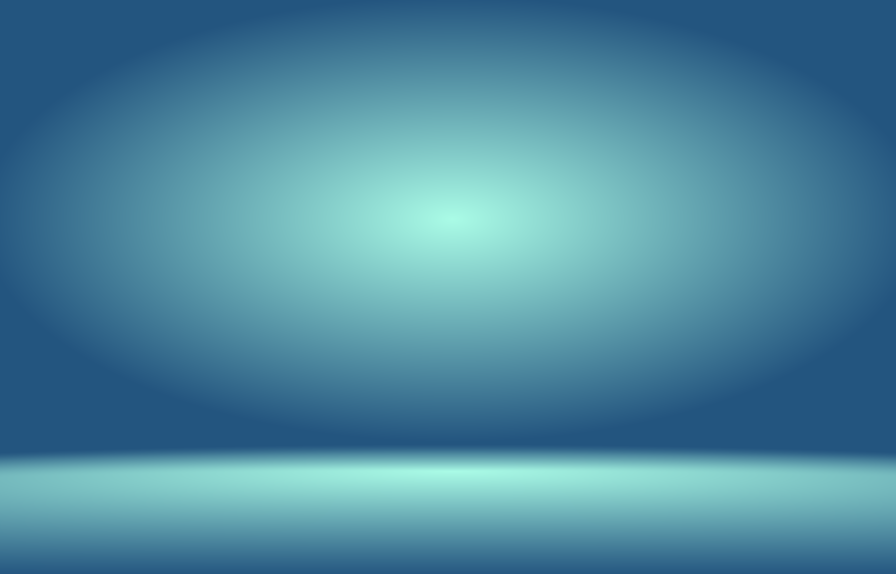
Write a Shadertoy shader that draws this background.

```glsl
#define DEEP_BLUE vec3(0.138, 0.332, 0.498)
#define MINT vec3(0.665, 0.985, 0.902)
#define WALL_CENTER vec2(0.505, 0.618)
#define WALL_RADIUS vec2(0.525, 0.388)
#define FLOOR_CENTER vec2(0.505, 0.179)
#define FLOOR_WIDTH 1.4
#define FLOOR_RISE 0.047
#define FLOOR_FALL 0.185
#define HORIZON_SAG 0.011
#define FLOOR_FALLOFF 1.12

// Linear falloff from the center of an ellipse
float ellipseGlow(vec2 offset, vec2 radius) {
    return max(1.0 - length(offset / radius), 0.0);
}

// Floor light: short rise to the curved horizon, long fall to the front
float floorGlow(vec2 uv) {
    vec2 offset = uv - FLOOR_CENTER;
    float across = 2.0 * offset.x;
    offset.y += HORIZON_SAG * across * across;
    float height = offset.y > 0.0 ? FLOOR_RISE : FLOOR_FALL;
    float horizonFade = 1.0 - smoothstep(0.6, 1.0, offset.y / FLOOR_RISE);
    float glow = ellipseGlow(offset, vec2(FLOOR_WIDTH, height));
    return pow(glow, FLOOR_FALLOFF) * mix(1.0, horizonFade, 0.3);
}

void mainImage(out vec4 fragColor, in vec2 fragCoord) {
    vec2 uv = fragCoord / iResolution.xy;

    // Wall spotlight and floor reflection
    float wall = ellipseGlow(uv - WALL_CENTER, WALL_RADIUS);
    float light = max(wall, floorGlow(uv));

    fragColor = vec4(mix(DEEP_BLUE, MINT, light), 1.0);
}
```
